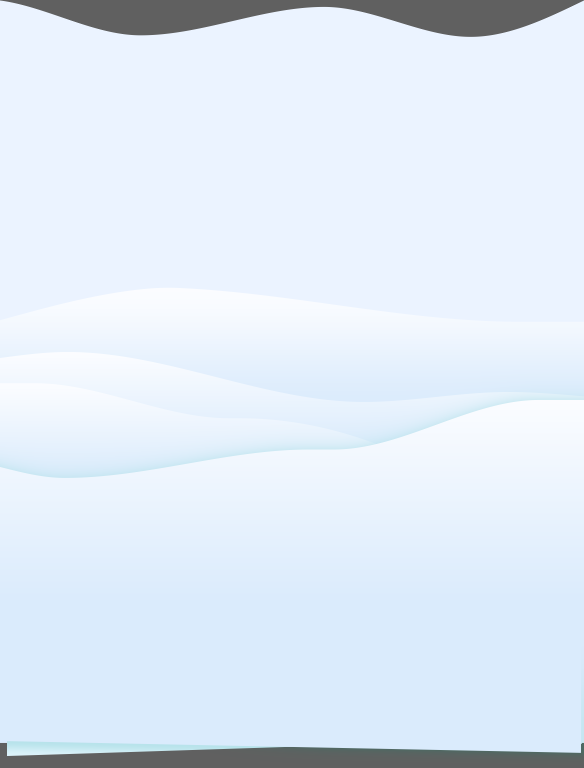
Write a Shadertoy shader that draws this background.

```glsl
// Snowy hills under a pale sky, framed by a grey wavy top and a slanted bottom.
// Each ridge is a height formula made of smooth steps; layers are painted back
// to front with vertical gradients and a soft teal shadow behind the near hill.

// Antialiased coverage of the region where d > 0 (d in canvas heights).
float cover(float d) {
    return clamp(d * iResolution.y + 0.5, 0.0, 1.0);
}

float topEdge(float x) {
    return 1.001 - 0.047 * smoothstep(-0.03, 0.241, x)
                 + 0.037 * smoothstep(0.241, 0.555, x)
                 - 0.039 * smoothstep(0.555, 0.806, x)
                 + 0.097 * smoothstep(0.806, 1.2, x);
}

float farRidge(float x) {
    return 0.540 + 0.086 * smoothstep(-0.307, 0.307, x)
                 - 0.045 * smoothstep(0.25, 0.89, x);
}

float middleRidge(float x) {
    return 0.526 + 0.0157 * smoothstep(-0.116, 0.116, x)
                 - 0.0651 * smoothstep(0.116, 0.623, x)
                 + 0.0130 * smoothstep(0.623, 0.87, x)
                 - 0.0115 * smoothstep(0.87, 1.13, x);
}

float nearRidge(float x) {
    float bend = max(x - 0.41, 0.0);
    return 0.501 - 0.0456 * smoothstep(0.06, 0.392, x) - 0.61 * bend * bend;
}

float frontRidge(float x) {
    return 0.4063 - 0.0286 * smoothstep(-0.111, 0.111, x)
                  + 0.0370 * smoothstep(0.111, 0.529, x)
                  + 0.0645 * smoothstep(0.572, 0.922, x);
}

void mainImage(out vec4 fragColor, in vec2 fragCoord) {
    vec2 p = fragCoord / iResolution.xy;
    float aspect = iResolution.x / iResolution.y;

    vec3 sky = vec3(0.922, 0.953, 1.0);
    vec3 snow = vec3(0.985, 0.99, 1.0);
    vec3 ice = vec3(0.855, 0.92, 0.988);
    vec3 teal = vec3(0.72, 0.89, 0.92);
    vec3 grey = vec3(0.376);

    // Distant hills, white on top and icy below
    vec3 color = sky;
    color = mix(color, mix(ice, snow, smoothstep(0.455, 0.635, p.y)),
                cover(p.y - farRidge(p.x)) < 1.0 ? 1.0 - cover(p.y - farRidge(p.x)) : 0.0);
    color = mix(color, mix(ice, snow, clamp((p.y - 0.415) / 0.125, 0.0, 1.0)),
                cover(middleRidge(p.x) - p.y));
    color = mix(color, mix(ice, snow, clamp((p.y - 0.375) / 0.125, 0.0, 1.0)),
                cover(nearRidge(p.x) - p.y));

    // Shadow hugging the front ridge
    float above = p.y - frontRidge(p.x);
    color = mix(color, teal, 0.55 * exp(-max(above, 0.0) / 0.009));

    // Front hill, with a teal sliver on its right side
    vec3 front = mix(ice, snow, clamp((p.y - 0.215) / 0.265, 0.0, 1.0));
    float rightSide = cover((p.x - 0.995) * aspect);
    front = mix(front, teal, 0.6 * rightSide * smoothstep(0.17, 0.04, p.y));
    color = mix(color, front, cover(-above));

    // Grey ground, tinted green just under the slanted sheet
    float sheet = 0.0352 - 0.0156 * p.x;
    float depth = max(sheet - p.y, 0.0);
    vec3 ground = mix(grey, vec3(0.29, 0.42, 0.39),
                      0.8 * exp(-depth / 0.006) * smoothstep(0.3, 0.6, p.x));

    // Folded wedge on the left
    float fold = 0.0153 + 0.0247 * p.x;
    float wedge = cover(p.y - fold) * cover((p.x - 0.012) * aspect);
    ground = mix(ground, mix(teal, vec3(0.86, 0.95, 0.98), smoothstep(0.0, 0.018, depth)), wedge);

    // The sheet is cut level at both outer margins
    float margin = max(cover((0.012 - p.x) * aspect), rightSide);
    float bottom = mix(sheet, 0.0326, margin);
    color = mix(ground, color, cover(p.y - bottom));

    // Wavy grey top
    color = mix(color, grey, cover(p.y - topEdge(p.x)));
    fragColor = vec4(color, 1.0);
}
```
